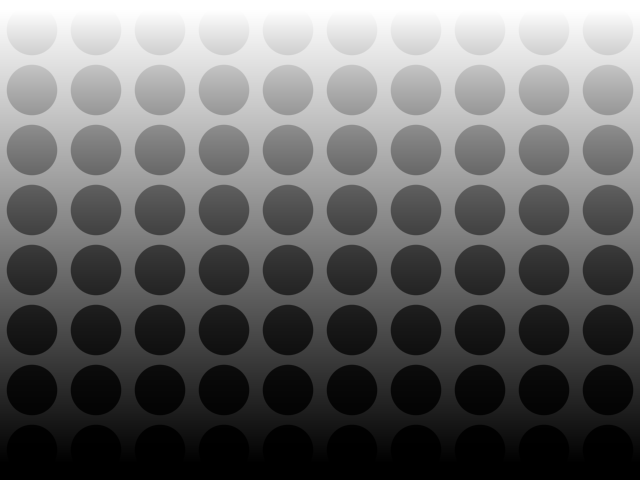
Give the GLSL for this pattern, as a WebGL 2 fragment shader.

```glsl
#version 300 es
precision highp float;
// A 10 by 8 grid of discs over a vertical ramp from black up to white.
// Each disc multiplies the ramp by itself, so it reads as a darker,
// steeper gradient that melts into the ground at both ends.

uniform vec2 u_resolution;
out vec4 fragColor;

// Signed distance to the disc of the current cell, in canvas heights.
float discGrid(vec2 uv, vec2 count, float radius) {
    vec2 cell = fract(uv * count) - 0.5;
    vec2 canvas = vec2(u_resolution.x / u_resolution.y, 1.0);
    return length(cell * canvas / count) - radius;
}

void main() {
    vec2 uv = gl_FragCoord.xy / u_resolution;
    float pixel = 1.0 / u_resolution.y;

    // Ground: linear ramp, clipped slightly at both ends
    float ramp = clamp((uv.y - 0.035) / 0.945, 0.0, 1.0);

    // Discs: the ramp multiplied over itself
    float d = discGrid(uv, vec2(10.0, 8.0), 0.0526);
    float disc = 1.0 - smoothstep(-0.75 * pixel, 0.75 * pixel, d);
    float grey = mix(ramp, ramp * ramp, disc);

    fragColor = vec4(vec3(grey), 1.0);
}
```
